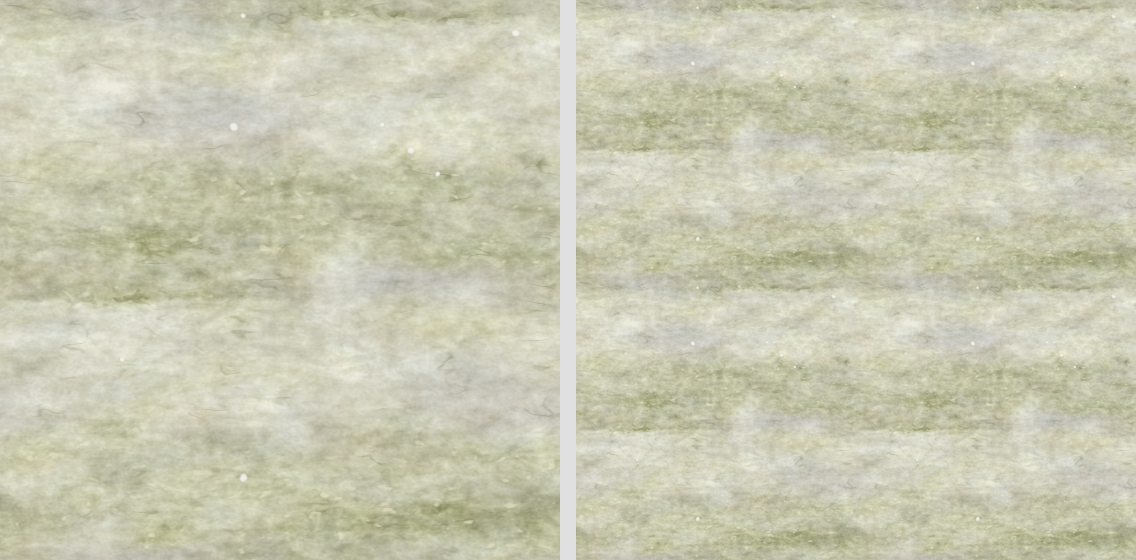
Left, the tile; right, the same tile 2 across and 2 down.
A Shadertoy shader for this texture:

```glsl
const vec3 SHADE = vec3(0.66, 0.655, 0.56);
const vec3 MID = vec3(0.782, 0.775, 0.698);
const vec3 LIGHT = vec3(0.882, 0.882, 0.825);
const vec3 MOSS_TINT = vec3(-0.012, 0.002, -0.056);
const vec3 HAZE_TINT = vec3(-0.022, -0.024, 0.008);
const vec3 WARM_TINT = vec3(0.012, 0.0, -0.018);
const vec3 CREAM = vec3(0.90, 0.88, 0.77);
const vec3 SPECK = vec3(0.95, 0.95, 0.93);

// Centres and radii of the large patches, repeated in half-drop order
const vec2 LEDGE = vec2(0.25, 0.465);
const vec2 LEDGE_SIZE = vec2(0.27, 0.06);
const vec2 RIM = vec2(0.25, 0.468);
const vec2 RIM_SIZE = vec2(0.20, 0.012);
const vec2 BELT = vec2(0.27, 0.57);
const vec2 BELT_SIZE = vec2(0.20, 0.028);
const vec2 MEADOW = vec2(0.42, 0.67);
const vec2 MEADOW_SIZE = vec2(0.17, 0.055);
const vec2 STAIN = vec2(0.80, 0.54);
const vec2 STAIN_SIZE = vec2(0.06, 0.035);
const vec2 HAZE = vec2(0.38, 0.78);
const vec2 HAZE_SIZE = vec2(0.17, 0.06);
const vec2 MIST = vec2(0.74, 0.50);
const vec2 MIST_SIZE = vec2(0.17, 0.035);

const float BAND_CENTRE = 0.85;
const vec2 SPECK_GRID = vec2(20.0, 24.0);
const float SPECK_CHANCE = 0.012;
const float TAU = 6.2831853;

vec3 hash(vec2 cell, int seed) {
    uvec3 v = uvec3(ivec3(cell, seed));
    for (int i = 0; i < 2; i++) {
        v = v * 1664525u + 1013904223u;
        v.x += v.y * v.z;
        v.y += v.z * v.x;
        v.z += v.x * v.y;
        v ^= v >> 16u;
    }
    return vec3(v & 0xffffu) / 65535.0;
}

float corner(vec2 cell, vec2 offset, vec2 local, vec2 period, int seed) {
    vec2 gradient = hash(mod(cell + offset, period), seed).xy * 2.0 - 1.0;
    return dot(gradient, local - offset);
}

// Gradient noise that wraps over the canvas, about -1 to 1
float noise(vec2 p, vec2 period, int seed) {
    p *= period;
    vec2 c = floor(p), f = p - c;
    vec2 u = f * f * f * (f * (f * 6.0 - 15.0) + 10.0);
    float low = mix(corner(c, vec2(0, 0), f, period, seed),
                    corner(c, vec2(1, 0), f, period, seed), u.x);
    float high = mix(corner(c, vec2(0, 1), f, period, seed),
                     corner(c, vec2(1, 1), f, period, seed), u.x);
    return 1.6 * mix(low, high, u.y);
}

float fbm(vec2 p, vec2 period, int octaves, int seed) {
    float sum = 0.0, gain = 1.0;
    for (int i = 0; i < octaves; i++) {
        sum += gain * noise(p, period, seed + i);
        period *= 2.0;
        gain *= 0.6;
    }
    return sum;
}

// Shortest wrapped step from a centre; every second row is shifted by half
vec2 halfDrop(vec2 p, vec2 centre, int row) {
    vec2 d = p - centre + 0.5 * float(row);
    return d - round(d);
}

float softPatch(vec2 p, vec2 centre, vec2 size) {
    float sum = 0.0;
    for (int row = 0; row < 2; row++) {
        vec2 d = halfDrop(p, centre, row) / size;
        sum += exp(-dot(d, d));
    }
    return sum;
}

// Dark shelf: crisp below, fading upwards
float shelf(vec2 p) {
    float sum = 0.0;
    for (int row = 0; row < 2; row++) {
        vec2 d = halfDrop(p, LEDGE, row) / LEDGE_SIZE;
        sum += smoothstep(-0.12, 0.14, d.y) * exp(-d.x * d.x - max(d.y, 0.0));
    }
    return sum;
}

float specks(vec2 p) {
    vec2 cell = floor(p * SPECK_GRID);
    vec3 h = hash(mod(cell, SPECK_GRID), 90);
    float chosen = step(hash(mod(cell, SPECK_GRID), 91).x, SPECK_CHANCE);
    vec2 d = p - (cell + 0.3 + 0.4 * h.xy) / SPECK_GRID;
    float radius = mix(0.005, 0.009, h.z);
    return chosen * (1.0 - smoothstep(0.4, 1.0, length(d) / radius));
}

void mainImage(out vec4 fragColor, in vec2 fragCoord) {
    vec2 uv = fragCoord / iResolution.xy;

    // Bend the layers, then roughen their borders
    vec2 p = uv + vec2(0.02, 0.008) * vec2(fbm(uv, vec2(4, 6), 2, 1), fbm(uv, vec2(4, 7), 2, 5));
    vec2 rough = p + vec2(0.007, 0.005) * vec2(noise(uv, vec2(24, 30), 9), noise(uv, vec2(24, 36), 10));

    // Large areas
    float band = cos(2.0 * TAU * (rough.y - BAND_CENTRE));
    float ledge = shelf(rough);
    float belt = softPatch(rough, BELT, BELT_SIZE);
    float rim = softPatch(rough, RIM, RIM_SIZE);
    float stain = softPatch(rough, STAIN, STAIN_SIZE);
    float haze = softPatch(rough, HAZE, HAZE_SIZE) + softPatch(rough, MIST, MIST_SIZE);
    float growth = 0.28 - 0.22 * band + 0.55 * fbm(p, vec2(6, 11), 5, 20);
    float moss = clamp(growth + 0.5 * belt + 0.8 * stain + 0.4 * rim
        + 0.4 * softPatch(rough, MEADOW, MEADOW_SIZE) - 0.5 * haze, 0.0, 1.3);

    // Mottling, smears and weave
    float mottle = fbm(rough, vec2(9, 17), 4, 30);
    float grit = fbm(uv + 0.5 * (rough - uv), vec2(38, 60), 3, 40);
    float smear = noise(p, vec2(12, 72), 45);
    float weave = noise(uv, vec2(150, 190), 47);
    float tone = 0.64 + 0.15 * band + 0.20 * fbm(p, vec2(3, 7), 3, 50)
        + 0.30 * mottle + (0.20 + 0.14 * moss) * grit + 0.07 * smear + 0.10 * weave
        - 0.52 * ledge - 0.26 * belt - 0.12 * stain - 0.15 * haze;

    // Ragged dark clumps along the rim and in the belt
    float clump = smoothstep(0.05, 0.5, fbm(rough, vec2(26, 58), 3, 55));
    tone -= clump * (0.5 * rim + 0.3 * belt);

    // Short broken cracks
    float vein = abs(fbm(rough, vec2(7, 20), 3, 60));
    float crackMask = smoothstep(0.2, 0.55, noise(p, vec2(13, 21), 65));
    tone -= 0.34 * crackMask * (1.0 - smoothstep(0.0, 0.13, vein));
    tone = clamp(tone, -0.45, 1.2);

    // Colour
    vec3 colour = mix(SHADE, MID, min(2.0 * tone, 1.0)) + (LIGHT - MID) * max(2.0 * tone - 1.0, 0.0);
    colour += MOSS_TINT * moss + HAZE_TINT * min(haze, 1.0);
    colour += WARM_TINT * fbm(p, vec2(7, 13), 4, 70);

    // Cream flecks among the moss, and a few pale chips
    float fleck = smoothstep(0.45, 0.85, fbm(rough, vec2(34, 58), 2, 80));
    colour = mix(colour, CREAM, 0.7 * fleck * min(0.2 + moss, 1.0));
    colour = mix(colour, SPECK, 0.9 * specks(uv + 0.5 * (rough - p)));

    fragColor = vec4(colour, 1.0);
}
```
